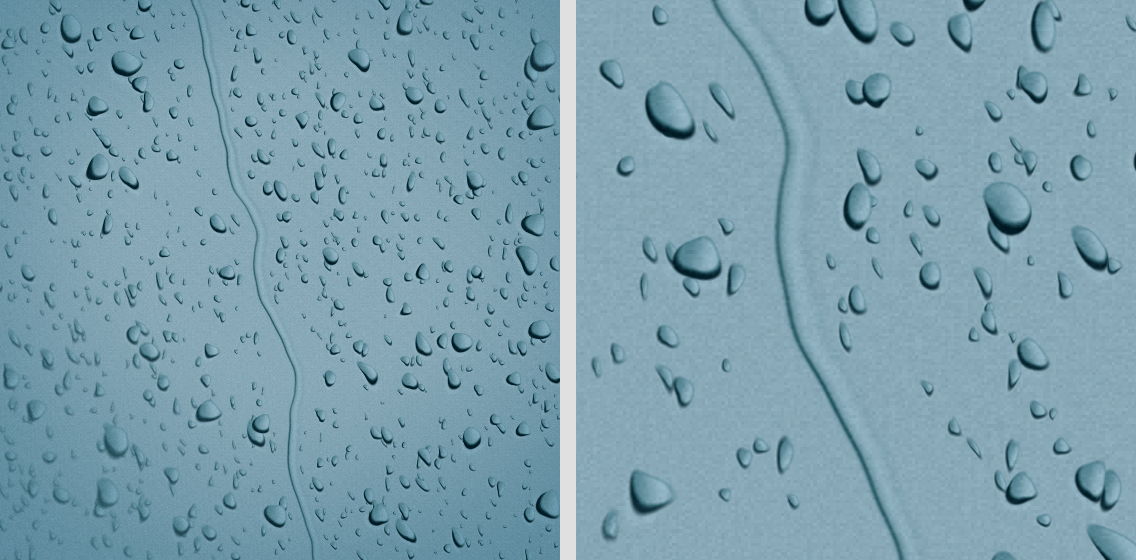
Left: the whole. Right: its middle third, enlarged.
Write a Shadertoy shader that draws this texture.

```glsl
// Rain drops on a cool blue-grey window, with one thin water trail running down.
// Jittered grids of four sizes scatter bent ellipses; each drop is shaded by a dark
// crescent on its lower left, and focus softens towards the lower left corner.
#define LEAN 0.26
#define LEAN_SPREAD 0.95
#define SHARP_BLUR 0.0009
#define SOFT_BLUR 0.0042
#define TRAIL_CLEARANCE 0.020
#define TRAIL_WIDTH 0.015
#define GRAIN 0.030
#define LIGHT_GLASS vec3(0.532, 0.660, 0.716)
#define DIM_GLASS vec3(0.365, 0.545, 0.620)
#define DROP_SHADE vec3(0.290, 0.485, 0.540)
#define DEEP_TEAL vec3(0.130, 0.330, 0.375)
#define INK_TEAL vec3(0.000, 0.105, 0.145)

float hash(vec2 p) {
    return fract(sin(dot(p, vec2(127.1, 311.7))) * 43758.5453);
}

float noise(vec2 p) {
    vec2 i = floor(p), f = fract(p);
    f = f * f * (3.0 - 2.0 * f);
    return mix(mix(hash(i), hash(i + vec2(1, 0)), f.x),
               mix(hash(i + vec2(0, 1)), hash(i + vec2(1, 1)), f.x), f.y);
}

float bump(float x, float width) {
    return exp(-x * x / (width * width));
}

vec2 turn(vec2 p, float a) {
    return vec2(cos(a) * p.x + sin(a) * p.y, cos(a) * p.y - sin(a) * p.x);
}

// Horizontal position of the water trail at a given height
float trailX(float y) {
    float v = 1.0 - y;
    float x = 0.345 + 0.217 * v;
    x += 0.026 * bump(v - 0.41, 0.045) + 0.035 * bump(v - 0.66, 0.09);
    return x - 0.009 * bump(v - 0.84, 0.06) + 0.007 * (noise(vec2(v * 30.0, 3.0)) - 0.5);
}

// How far out of focus the glass is, 0 to 1
float defocus(vec2 uv) {
    float corner = 1.0 - smoothstep(0.15, 0.70, length(uv * vec2(1.1, 0.9)));
    float leftEdge = 0.45 * (1.0 - smoothstep(0.0, 0.22, uv.x));
    float farCorner = 0.3 * smoothstep(1.0, 1.4, length(uv));
    return clamp(max(corner, max(leftEdge, farCorner)), 0.0, 1.0);
}

vec3 glassColor(vec2 uv) {
    float d = length((uv - vec2(0.53, 0.57)) * vec2(1.0, 0.97));
    float cloud = 0.14 * (noise(uv * 3.0) - 0.5);
    return mix(LIGHT_GLASS, DIM_GLASS, smoothstep(0.24, 0.70, d + cloud));
}

// Blend one drop over col; q is the position in units of the drop radii
vec3 shadeDrop(vec3 col, vec3 glass, vec2 q, float soft, float depth, vec2 lit) {
    float d = length(q) - 1.0;
    float mask = 1.0 - smoothstep(-soft, soft, d);
    float inner = length(q - 0.44 * lit) - 0.92;
    float across = dot(q, vec2(0.8, -0.35));
    vec3 body = mix(mix(glass, DROP_SHADE, 0.85), glass * 1.07, smoothstep(-0.6, 0.65, across));
    float rim = 1.0 - smoothstep(0.0, 0.14 + soft, abs(d));
    body = mix(body, DROP_SHADE, 0.6 * rim);
    vec3 dark = mix(DEEP_TEAL, INK_TEAL, smoothstep(0.06, 0.30, inner) * depth);
    body = mix(body, dark, smoothstep(-0.03 - 0.25 * soft, 0.16 + 0.25 * soft, inner) * depth);
    // faint light bent onto the glass beside the dark edge
    float halo = bump(d - 0.25, 0.18) * smoothstep(0.3, 1.0, -dot(q, lit));
    return mix(col + 0.035 * halo * depth, body, mask);
}

// One grid of drops: radius range, stretch range and share of filled cells
vec3 dropLayer(vec3 col, vec3 glass, vec2 uv, float cell, vec2 radii, vec2 stretch, float fill, float seed) {
    vec2 home = floor(uv / cell);
    float blur = defocus(uv);
    float edge = max(mix(SHARP_BLUR, SOFT_BLUR, blur), 0.7 / iResolution.y);
    for (int j = -1; j <= 1; j++)
    for (int i = -1; i <= 1; i++) {
        vec2 id = home + vec2(i, j);
        vec2 key = id + seed * 17.3;
        vec2 center = (id + 0.12 + 0.76 * vec2(hash(key), hash(key + 41.7))) * cell;
        float size = hash(key + 73.1);
        float r = mix(radii.x, radii.y, size * size);
        float density = fill * (0.6 + 0.8 * noise(center * 7.0 + seed));
        float gap = abs(center.x - trailX(center.y));
        if (hash(key + 11.9) > density || gap < TRAIL_CLEARANCE + r) continue;

        // lean, stretch, taper and bend
        vec2 p = turn(uv - center, LEAN + LEAN_SPREAD * (hash(key + 5.3) - 0.5));
        float longer = hash(key + 29.9);
        vec2 q = p / (r * vec2(1.0, mix(stretch.x, stretch.y, longer * longer)));
        float odd = hash(key + 57.7);
        q.x += 0.8 * (odd - 0.5) * (q.y * q.y - 0.4);
        q.x *= 1.0 + 0.6 * (hash(key + 91.3) - 0.35) * clamp(q.y, -1.2, 1.2);
        float theta = atan(q.y, q.x);
        q /= 1.0 + 0.10 * sin(2.0 * theta + 6.3 * odd) + 0.08 * sin(3.0 * theta + 20.0 * odd);
        float depth = (0.84 + 0.16 * smoothstep(0.003, 0.010, r)) * (1.0 - 0.42 * blur);
        vec2 lit = turn(vec2(0.80, 0.60), 0.9 * (hash(key + 63.9) - 0.5));
        col = shadeDrop(col, glass, q, edge / r, depth, lit);
    }
    return col;
}

vec3 drawTrail(vec3 col, vec2 uv) {
    float d = uv.x - trailX(uv.y);
    float strength = 0.6 + 0.4 * noise(vec2(uv.y * 14.0, 8.0));
    float width = TRAIL_WIDTH * (0.7 + 0.6 * noise(vec2(uv.y * 9.0, 1.0)));
    float farSide = mix(0.12, 0.32, smoothstep(0.5, 0.9, uv.y));
    col *= 1.0 + 0.04 * bump(d - 0.5 * width, 0.4 * width);
    col = mix(col, DROP_SHADE, farSide * bump(d - width, 0.0035));
    col = mix(col, DROP_SHADE, 0.3 * bump(d - 0.0025, 0.003));
    return mix(col, DEEP_TEAL, strength * bump(d, 0.0017));
}

void mainImage(out vec4 fragColor, in vec2 fragCoord) {
    vec2 uv = fragCoord / iResolution.y;
    vec3 glass = glassColor(uv);
    vec3 col = drawTrail(glass, uv);

    // drops from tiny to large
    col = dropLayer(col, glass, uv, 0.024, vec2(0.0020, 0.0038), vec2(1.2, 3.2), 0.26, 1.0);
    col = dropLayer(col, glass, uv, 0.037, vec2(0.0040, 0.0074), vec2(1.2, 2.7), 0.60, 2.0);
    col = dropLayer(col, glass, uv, 0.070, vec2(0.0080, 0.0140), vec2(1.1, 2.2), 0.52, 3.0);
    col = dropLayer(col, glass, uv, 0.145, vec2(0.0160, 0.0250), vec2(1.0, 1.5), 0.44, 4.0);

    // film grain
    vec2 speck = floor(uv * 512.0);
    col += GRAIN * (hash(speck) + hash(speck + 7.7) - 1.0);
    fragColor = vec4(clamp(col, 0.0, 1.0), 1.0);
}
```
